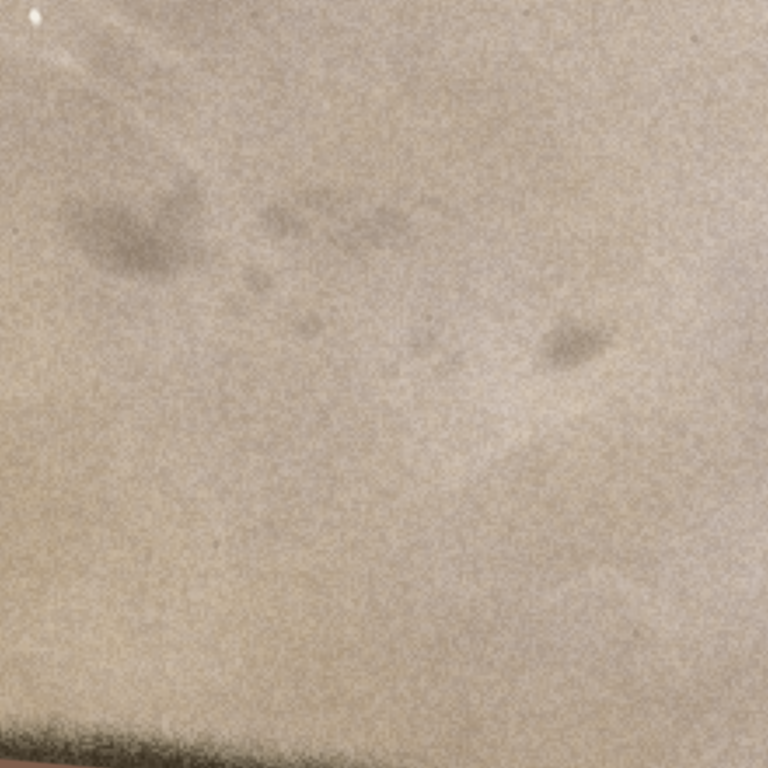
A Shadertoy shader for this texture:

```glsl
// Worn beige plaster: cloudy warm tone, fine mottled grain, soft grey-brown smudges,
// pale scuffs and a grimy dark edge along the lower left.
// Layers of value noise and soft distance shapes add up to tone and hue.

const vec3 PLASTER = vec3(0.730, 0.663, 0.593);
const vec3 TONE_TINT = vec3(1.0, 1.08, 1.15);
const vec3 HUE_AXIS = vec3(0.15, -0.10, -1.0);   // towards tan, away from pinkish grey
const vec3 STAIN = vec3(0.54, 0.475, 0.41);
const vec3 GRIME = vec3(0.27, 0.23, 0.17);
const vec3 GRIME_FRINGE = vec3(0.47, 0.43, 0.34);
const vec3 SKIRTING = vec3(0.50, 0.37, 0.30);
const vec3 CHIP = vec3(0.95, 0.93, 0.89);
const float CLOUD_CONTRAST = 0.11;
const float MOTTLE_CONTRAST = 0.03;
const float GRAIN_CONTRAST = 0.105;
const float GRAIN_SCALE = 220.0;
const float SCUFF_LIGHT = 0.052;
const int SMUDGES = 13;
const int SPECKS = 7;

float hash(vec2 p) {
    uvec2 q = uvec2(ivec2(floor(p)) + 32768);
    uint h = q.x * 1597334677u ^ q.y * 3812015801u;
    h = (h ^ (h >> 15)) * 2246822519u;
    h = (h ^ (h >> 13)) * 3266489917u;
    return float((h ^ (h >> 16)) >> 8) / 16777216.0;
}

float noise(vec2 p) {
    vec2 i = floor(p), f = fract(p);
    f = f * f * (3.0 - 2.0 * f);
    return mix(mix(hash(i), hash(i + vec2(1, 0)), f.x),
               mix(hash(i + vec2(0, 1)), hash(i + vec2(1, 1)), f.x), f.y);
}

float fbm(vec2 p) {
    float sum = 0.0;
    for (float amp = 0.5; amp > 0.03; amp *= 0.5) {
        sum += amp * noise(p);
        p = mat2(1.6, 1.2, -1.2, 1.6) * p + 17.3;
    }
    return sum / 0.97;
}

// Soft ellipse, 1 in the middle and 0 outside
float blot(vec2 p, vec2 centre, vec2 radius, float angle) {
    float c = cos(angle), s = sin(angle);
    return 1.0 - smoothstep(0.35, 1.25, length(mat2(c, -s, s, c) * (p - centre) / radius));
}

// Soft stroke between two points
float stroke(vec2 p, vec2 a, vec2 b, float width) {
    vec2 ab = b - a;
    float t = clamp(dot(p - a, ab) / dot(ab, ab), 0.0, 1.0);
    float d = length(p - a - ab * t) / width;
    return exp(-d * d);
}

float smudges(vec2 p) {
    // Large branching stain and the single slanted thumb mark
    float amount = 0.72 * blot(p, vec2(0.175, 0.685), vec2(0.115, 0.042), -0.3);
    amount = max(amount, 0.55 * blot(p, vec2(0.235, 0.73), vec2(0.036, 0.075), -0.4));
    amount = max(amount, 0.70 * blot(p, vec2(0.745, 0.55), vec2(0.064, 0.031), 0.55));
    // Faint smaller marks across the middle
    for (int i = 0; i < SMUDGES; i++) {
        float k = float(i);
        vec2 rnd = vec2(hash(vec2(k, 3)), hash(vec2(k, 7)));
        vec2 centre = vec2(0.30 + 0.30 * (k + rnd.x) / float(SMUDGES), 0.50 + 0.25 * rnd.y);
        vec2 radius = vec2(0.02 + 0.02 * rnd.y, 0.015 + 0.012 * rnd.x);
        amount = max(amount, (0.22 + 0.25 * rnd.x) * blot(p, centre, radius, 0.3 - 0.7 * rnd.y));
    }
    return amount;
}

float scuffs(vec2 p) {
    float light = stroke(p, vec2(-0.02, 0.955), vec2(0.08, 0.92), 0.018) * 0.6;
    light += stroke(p, vec2(0.09, 0.92), vec2(0.27, 0.785), 0.012) * 0.7;
    light += stroke(p, vec2(0.14, 0.98), vec2(0.24, 0.925), 0.016);
    // Wiped patch, sharp along its lower edge and fading upwards
    vec2 q = mat2(0.868, -0.496, 0.496, 0.868) * (p - vec2(0.58, 0.355));
    light += 0.8 * smoothstep(-0.006, 0.012, q.y) * exp(-max(q.y, 0.0) * 7.0)
           * smoothstep(-0.06, 0.06, q.x) * (1.0 - smoothstep(0.12, 0.28, q.x));
    // Pale peaked ridge at the lower right
    float side = abs(p.x - 0.78), ridge = 0.275 - 0.7 * side - p.y;
    return light + 0.9 * smoothstep(-0.01, 0.012, ridge) * exp(-max(ridge, 0.0) * 18.0)
           * (1.0 - smoothstep(0.05, 0.13, side));
}

void mainImage(out vec4 fragColor, in vec2 fragCoord) {
    vec2 p = fragCoord / iResolution.y;
    vec2 warp = vec2(fbm(p * 14.0), fbm(p * 14.0 + 40.0)) - 0.5;
    float grain = 0.65 * noise(p * GRAIN_SCALE) + 0.35 * noise(p * GRAIN_SCALE * 0.47 + 9.0) - 0.5;

    // Broad light from the right, clouds, scuffs and grain
    float tone = dot(p - 0.5, vec2(0.05, 0.03)) + CLOUD_CONTRAST * (fbm(p * 4.0 + 5.0) - 0.5);
    tone += 0.026 * blot(p, vec2(0.95, 0.80), vec2(0.34, 0.42), 0.0);
    tone -= 0.026 * blot(p, vec2(0.08, 0.82), vec2(0.18, 0.12), -0.6);
    tone -= 0.026 * blot(p, vec2(0.72, 0.12), vec2(0.50, 0.26), 0.4);
    tone += 0.020 * blot(p, vec2(0.08, 0.14), vec2(0.24, 0.10), 0.0);
    tone += SCUFF_LIGHT * scuffs(p + 0.025 * warp) * (0.6 + 0.8 * fbm(p * 25.0));
    tone += MOTTLE_CONTRAST * (fbm(p * 45.0) - 0.5) + GRAIN_CONTRAST * grain;
    float hue = 0.05 * (fbm(p * 5.0 + 70.0) - 0.5) - 0.035 * dot(p - 0.5, vec2(0.8, 0.6));
    hue += 0.03 * (noise(p * GRAIN_SCALE * 0.4 + 30.0) - 0.5);
    vec3 color = PLASTER + tone * TONE_TINT + hue * HUE_AXIS;

    // Smudges with ragged rims, small specks and one white chip
    float stain = smudges(p + 0.05 * warp) * (0.55 + 0.6 * fbm(p * 22.0 + 3.0));
    for (int i = 0; i < SPECKS; i++) {
        vec2 centre = vec2(hash(vec2(i, 21)), hash(vec2(i, 22)));
        stain = max(stain, 0.45 * blot(p + 0.01 * warp, centre, vec2(0.006), 0.0));
    }
    color = mix(color, STAIN + GRAIN_CONTRAST * grain, 0.8 * stain);
    color = mix(color, CHIP, blot(p + 0.03 * warp, vec2(0.045, 0.98), vec2(0.009, 0.015), 0.0));

    // Grimy lower edge falling away to the right, above a strip of skirting
    float edge = p.y - 0.034 + 0.09 * p.x;
    float height = edge + 0.018 * warp.y + 0.012 * grain, fade = 1.0 - smoothstep(0.25, 0.68, p.x);
    color = mix(color, GRIME_FRINGE + 0.16 * grain, 0.8 * fade * (1.0 - smoothstep(0.0, 0.045, height)));
    color = mix(color, GRIME + 0.16 * grain, 0.93 * fade * (1.0 - smoothstep(-0.016, 0.022, height)));
    color = mix(color, SKIRTING, 1.0 - smoothstep(-0.025, -0.019, edge));
    fragColor = vec4(clamp(color, 0.0, 1.0), 1.0);
}
```
